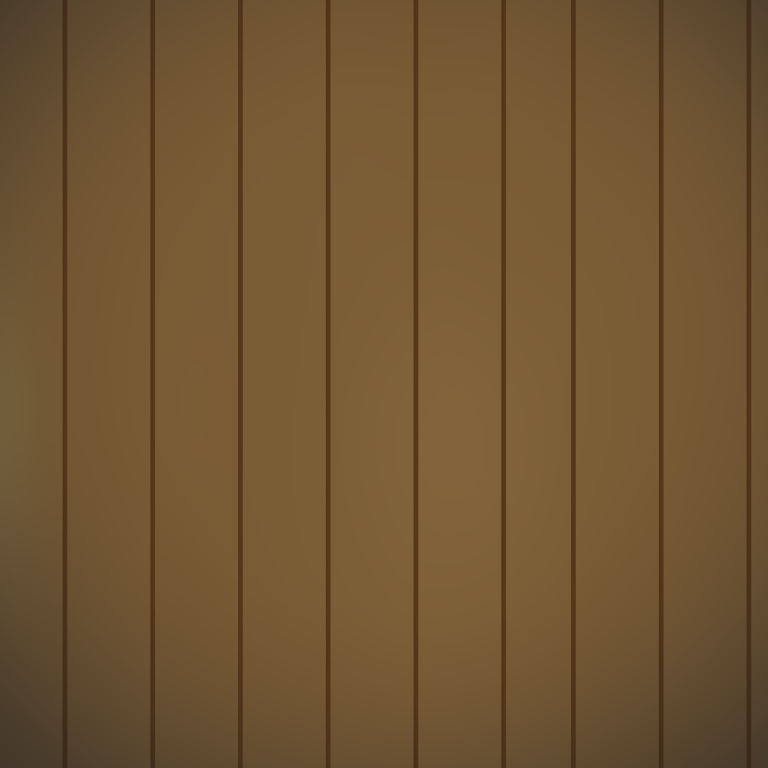
Write a Shadertoy shader that draws this texture.

```glsl
// Vertical wooden planks with thin dark seams, a soft warm glow and shaded corners.
#define PITCH 0.11425        // distance between seams
#define FIRST_SEAM 0.0846    // left-most seam
#define NARROW_START 0.70    // planks right of here slide left,
#define NARROW_SHIFT 0.0234  // which makes one plank narrower
#define SEAM_WIDTH 0.0061
#define WOOD vec3(0.475, 0.357, 0.205)
#define WOOD_SHADE vec3(0.22, 0.19, 0.155)
#define SEAM vec3(0.335, 0.212, 0.10)
#define SEAM_SHADE vec3(0.19, 0.14, 0.10)
#define CENTER_GLOW vec3(0.036, 0.032, 0.026)
#define SIDE_GLOW vec3(0.035, 0.055, 0.040)
#define MOTTLE 0.004

// Signed offset from the nearest seam
float seamOffset(float x) {
    float shifted = x + NARROW_SHIFT * step(NARROW_START, x);
    float cell = (shifted - FIRST_SEAM) / PITCH;
    return (fract(cell + 0.5) - 0.5) * PITCH;
}

// Elliptical soft spot of light
float softSpot(vec2 uv, vec2 center, vec2 radius) {
    vec2 d = (uv - center) / radius;
    return exp(-dot(d, d));
}

// Broad, faint stains from layered sines
float stains(vec2 uv) {
    float sum = 0.0;
    float amplitude = 0.5;
    vec2 p = uv * vec2(13.0, 5.0);
    for (int i = 0; i < 3; i++) {
        sum += amplitude * sin(p.x + 1.3 * sin(p.y)) * cos(p.y + 0.7 * sin(p.x));
        p = mat2(1.5, 0.6, -0.6, 1.5) * p + 2.1;
        amplitude *= 0.5;
    }
    return sum;
}

void mainImage(out vec4 fragColor, in vec2 fragCoord) {
    vec2 uv = fragCoord / iResolution.xy;
    float pixel = 1.0 / iResolution.x;

    // Shade toward the borders, deepest in the corners
    vec2 q = 2.0 * (uv - vec2(0.52, 0.54));
    float shade = 0.9 * smoothstep(0.3, 2.6, dot(q, q));

    // Plank surface with two pools of light
    vec3 wood = mix(WOOD, WOOD_SHADE, shade);
    wood += CENTER_GLOW * softSpot(uv, vec2(0.585, 0.42), vec2(0.16, 0.28));
    wood += SIDE_GLOW * softSpot(uv, vec2(-0.01, 0.44), vec2(0.06, 0.20));
    wood += MOTTLE * stains(uv);

    // Seams, slightly darker on their left side
    float offset = seamOffset(uv.x);
    vec3 seam = mix(SEAM, SEAM_SHADE, shade);
    seam *= 1.0 + 0.07 * smoothstep(-0.5, 0.5, offset / SEAM_WIDTH) - 0.03;
    float edge = abs(offset) - 0.5 * SEAM_WIDTH;
    float coverage = clamp(0.5 - edge / pixel, 0.0, 1.0);

    fragColor = vec4(mix(wood, seam, coverage), 1.0);
}
```
